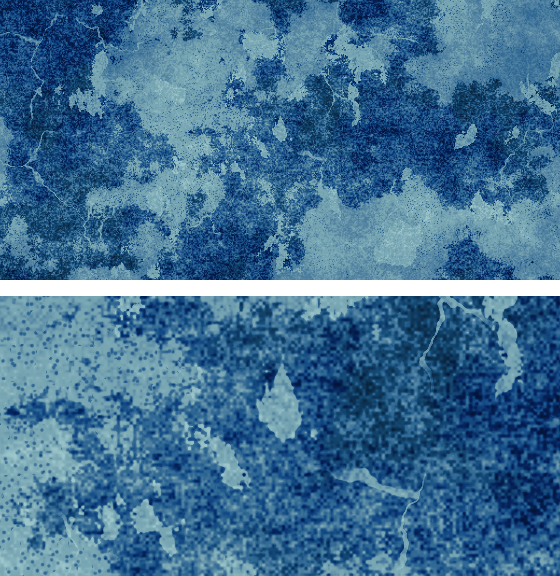
Top: the whole. Bottom: its middle third, enlarged.
This texture is drawn by a Shadertoy shader. Its source:

```glsl
#define DEEP   vec3(0.02, 0.14, 0.37)
#define TEAL   vec3(0.07, 0.26, 0.39)
#define BLUE   vec3(0.08, 0.30, 0.53)
#define STEEL  vec3(0.19, 0.41, 0.58)
#define WASH   vec3(0.32, 0.51, 0.63)
#define PALE   vec3(0.47, 0.65, 0.70)
#define CHALK  vec3(0.62, 0.78, 0.80)
#define PATCH_SCALE 3.0
#define GRAIN_SCALE 260.0
#define GRAIN_DEPTH 0.56
#define CRACK_SCALE 2.8
#define CRACK_WIDTH 0.006

float hash(vec2 p) {
    vec3 q = fract(p.xyx * vec3(0.1031, 0.1030, 0.0973));
    q += dot(q, q.yzx + 33.33);
    return fract((q.x + q.y) * q.z);
}

float noise(vec2 p) {
    vec2 i = floor(p), f = fract(p);
    f = f * f * (3.0 - 2.0 * f);
    vec2 e = vec2(1.0, 0.0);
    return mix(mix(hash(i), hash(i + e), f.x),
               mix(hash(i + e.yx), hash(i + e.xx), f.x), f.y);
}

float fbm(vec2 p) {
    float sum = 0.0, amp = 0.5;
    for (int i = 0; i < 6; i++) {
        sum += amp * noise(p);
        p = mat2(1.6, 1.2, -1.2, 1.6) * p + 17.3;
        amp *= 0.5;
    }
    return sum;
}

// Cellular noise: distance to the nearest point, and gap to the second
vec2 cells(vec2 p) {
    vec2 i = floor(p), d = vec2(9.0);
    for (int y = -1; y <= 1; y++)
    for (int x = -1; x <= 1; x++) {
        vec2 c = i + vec2(x, y);
        float r = length(c + vec2(hash(c), hash(c + 71.7)) - p);
        d = r < d.x ? vec2(r, d.x) : vec2(d.x, min(d.y, r));
    }
    return vec2(d.x, d.y - d.x);
}

// Broad balance of bare and painted wall
float balance(vec2 p) {
    float sway = sin(6.2832 * (p.x - 0.5)) * (p.y - 0.45);
    vec2 s = (p - vec2(1.66, 0.47)) / vec2(0.11, 0.27);
    return 0.36 * (p.x - 1.05) + 0.75 * sway - 0.8 * exp(-dot(s, s));
}

vec3 ramp(float t) {
    vec3 c = mix(DEEP, BLUE, smoothstep(0.02, 0.32, t));
    c = mix(c, STEEL, smoothstep(0.28, 0.48, t));
    c = mix(c, WASH, smoothstep(0.48, 0.70, t));
    c = mix(c, PALE, smoothstep(0.66, 0.90, t));
    c = mix(c, CHALK, smoothstep(0.90, 1.15, t));
    return c * (0.55 + 0.45 * smoothstep(-0.25, 0.12, t));
}

void mainImage(out vec4 fragColor, in vec2 fragCoord) {
    vec2 p = fragCoord / iResolution.y;
    float px = 1.0 / iResolution.y;
    vec2 warp = vec2(fbm(p * 5.0 + 3.1), fbm(p * 5.0 + 41.7)) - 0.49;

    // Grain, pits and short horizontal scuffs
    float grain = 0.65 * noise(p * GRAIN_SCALE) + 0.35 * noise(p * GRAIN_SCALE * 0.5 + 9.0) - 0.5;
    float pits = 1.0 - smoothstep(0.08, 0.34, cells(p * GRAIN_SCALE * 0.4).x);
    float scuffs = noise(p * vec2(22.0, 150.0)) - 0.5;

    // Pale patches with ragged, speckled borders
    float ragged = fbm(p * 17.0 + 5.0) - 0.49;
    float field = 2.4 * (fbm(p * PATCH_SCALE + warp * 0.8 + 12.4) - 0.49)
                + balance(p + warp * 0.25) + 0.85 * ragged + 0.22 * grain;
    float bare = smoothstep(-0.06, 0.06, field);
    float halo = smoothstep(-0.5, 0.0, field);

    // Tone of the painted and the bare wall
    float wash = fbm(p * vec2(3.2, 4.2) + 63.0) - 0.49;
    float mottle = fbm(p * 38.0 + 21.0) - 0.49;
    float paint = 0.31 + 0.5 * wash + 0.10 * halo + 0.4 * ragged + 0.3 * mottle + 0.16 * scuffs;
    float plaster = 0.745 + 0.6 * wash + 0.25 * ragged + 0.2 * mottle;
    float tone = mix(paint, plaster, bare);
    tone += GRAIN_DEPTH * mix(1.6, 0.6, bare) * grain;

    // Dusty pits, in clouds
    float dust = smoothstep(0.46, 0.62, fbm(p * 4.0 + 88.0) + 0.6 * ragged);
    float pitDepth = step(0.45, noise(p * 70.0 + 13.0));
    tone -= pits * pitDepth * mix(0.12, 0.4 * dust, bare);

    // Broken cracks that widen and fade along their length
    float gap = cells((p + warp * 0.3 + 0.03 * vec2(ragged, mottle)) * CRACK_SCALE + 4.6).y / CRACK_SCALE;
    float reach = smoothstep(0.48, 0.58, fbm(p * 3.7 + 29.0));
    float width = CRACK_WIDTH * (0.3 + 1.2 * noise(p * 24.0));
    float crack = reach * (1.0 - smoothstep(width - px, width + 1.5 * px, gap));

    // Chalky flakes, taller than wide
    float flakeField = fbm(p * vec2(11.0, 7.5) + warp + 51.0) + 0.10 * bare + 0.05 * grain;
    float flake = smoothstep(0.725, 0.745, flakeField);
    tone = mix(tone, 0.95 + 0.4 * grain + 0.3 * wash, max(0.85 * crack, 0.85 * flake));

    // Darker borders
    vec2 edge = (p - vec2(0.5 * iResolution.x * px, 0.5)) / vec2(iResolution.x * px, 1.0);
    tone -= 0.24 * dot(edge, edge) - 0.03;

    // Greyer teal stains in the shadows
    vec3 col = ramp(tone);
    float stain = smoothstep(0.44, 0.62, fbm(p * 6.0 + 97.0) + 0.35 * grain);
    col = mix(col, TEAL * (0.75 + 1.0 * clamp(tone, -0.2, 0.5)),
              0.8 * stain * (1.0 - smoothstep(0.26, 0.50, tone)));
    fragColor = vec4(clamp(col, 0.0, 1.0), 1.0);
}
```
